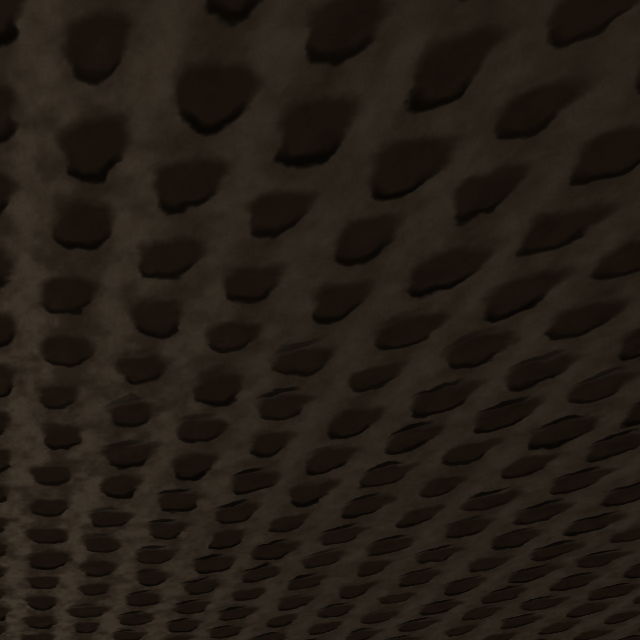
Write a Shadertoy shader that draws this texture.

```glsl
// A dim brown honeycomb sheet of rounded pits, receding towards the lower left.
#define HORIZON 0.5755              // vanishing line, below the canvas
#define COL_PITCH 0.124             // spacing of the fanning columns
#define COL_START 0.103             // direction of the first column
#define ROW_SCALE 13.18             // rows per unit of inverse depth
#define ROW_START 0.83              // phase of the rows
#define STAGGER 0.4                 // row shift from one column to the next
#define PIT_SIZE vec2(0.30, 0.32)   // half width and height, in cells
#define PIT_COLOR vec3(0.088, 0.061, 0.040)
#define LIP_COLOR vec3(0.022, 0.016, 0.010)
#define WALL_COLOR vec3(0.125, 0.097, 0.070)
#define RIB_COLOR vec3(0.185, 0.155, 0.122)
#define GLOW_COLOR vec3(0.240, 0.208, 0.165)

vec2 hash22(vec2 p) {
    vec3 a = fract(p.xyx * vec3(0.1031, 0.1030, 0.0973));
    a += dot(a, a.yzx + 33.33);
    return fract((a.xx + a.yz) * a.zy);
}

float noise(vec2 p) {
    vec2 i = floor(p), f = fract(p);
    f = f * f * (3.0 - 2.0 * f);
    float low = mix(hash22(i).x, hash22(i + vec2(1, 0)).x, f.x);
    float high = mix(hash22(i + vec2(0, 1)).x, hash22(i + vec2(1, 1)).x, f.x);
    return mix(low, high, f.y);
}

float fbm(vec2 p) {
    float sum = 0.0, amp = 0.5;
    for (int i = 0; i < 4; i++) {
        sum += amp * noise(p);
        p = p * 2.03 + 17.3;
        amp *= 0.5;
    }
    return sum;
}

// Returns pit coverage, dark lower lip and the crack above it.
vec3 pitLayers(vec2 p, vec2 rnd, float tilt, float far) {
    p.y += tilt * p.x;
    vec2 q = p / (PIT_SIZE * (0.86 + 0.28 * rnd.yx));

    // Rounded trapezoid, narrower towards its lower edge
    vec2 s = abs(vec2(q.x / (1.0 - 0.22 * clamp(q.y, -1.0, 1.0)), q.y));
    float edge = pow(dot(s * s, s) + 1e-4, 1.0 / 3.0);
    float below = smoothstep(-0.6, 0.7, q.y);
    float blur = mix(0.26, 0.12, below);
    float pit = 1.0 - smoothstep(1.0 - blur, 1.0 + blur, edge);
    float lip = smoothstep(0.58, 0.86, edge) * (1.0 - smoothstep(0.94, 1.12, edge));
    lip *= smoothstep(0.15, 0.75, q.y + 0.15 * q.x) * (0.55 + 0.45 * rnd.x);

    // Slanted crack at the upper left rim
    vec2 c = p - vec2(-0.14, -0.38);
    c.y += 0.35 * c.x - 0.7 * c.x * c.x;
    float crack = 1.0 - smoothstep(0.45, 1.15, length(c / vec2(0.27, 0.085)));
    crack *= far * smoothstep(0.25, 0.6, rnd.y);
    return vec3(pit, lip, crack);
}

void mainImage(out vec4 fragColor, in vec2 fragCoord) {
    vec2 uv = fragCoord / iResolution.xy;

    // Perspective: columns fan out, rows shrink with inverse depth
    float depth = uv.y + HORIZON;
    vec2 grid = vec2((uv.x / depth - COL_START) / COL_PITCH, ROW_SCALE / depth);
    float tilt = 0.38 * smoothstep(1.0, 5.0, grid.x);
    float far = smoothstep(11.0, 14.5, grid.y) * smoothstep(-1.0, 2.5, grid.x);

    // Irregular outlines
    vec2 wobble = vec2(fbm(grid * 3.5), fbm(grid * 3.5 + 41.0)) - 0.47;
    vec2 pos = grid + 0.22 * wobble;

    // Strongest layers of the neighbouring pits
    vec3 layers = vec3(0.0);
    float column = floor(pos.x + 0.5);
    for (int i = -1; i <= 1; i++) {
        float c = column + float(i);
        float shift = ROW_START + STAGGER * c;
        float row = floor(pos.y - shift + 0.5);
        for (int j = -1; j <= 1; j++) {
            vec2 id = vec2(c, row + float(j));
            vec2 rnd = hash22(id + 20.0);
            vec2 center = vec2(c, id.y + shift) + 0.12 * (rnd - 0.5);
            layers = max(layers, pitLayers(pos - center, rnd, tilt, far));
        }
    }

    // Raised ribs between columns, worn and unevenly lit
    float rib = 0.5 - 0.5 * cos(6.28318 * pos.x);
    float wear = fbm(grid * vec2(5.0, 4.0) + 9.0);
    float light = 0.30 + 0.42 * rib + 1.1 * (wear - 0.47);
    vec3 color = mix(WALL_COLOR, RIB_COLOR, clamp(light, 0.0, 1.0));
    float glow = (1.0 - smoothstep(0.0, 0.55, uv.x)) * (1.0 - 0.5 * uv.y);
    color = mix(color, GLOW_COLOR, glow * smoothstep(0.3, 0.9, light) * 0.75);

    // Pits, their black lips and the cracks
    color = mix(color, PIT_COLOR * (0.85 + 0.35 * wear), 0.95 * layers.x);
    color = mix(color, LIP_COLOR, 0.9 * layers.y);
    color = mix(color, LIP_COLOR, 0.85 * layers.z);

    // Soft falloff to the right and fine grain
    color *= 1.04 - 0.12 * uv.x;
    color *= 0.96 + 0.08 * noise(uv * 240.0);
    fragColor = vec4(color, 1.0);
}
```
